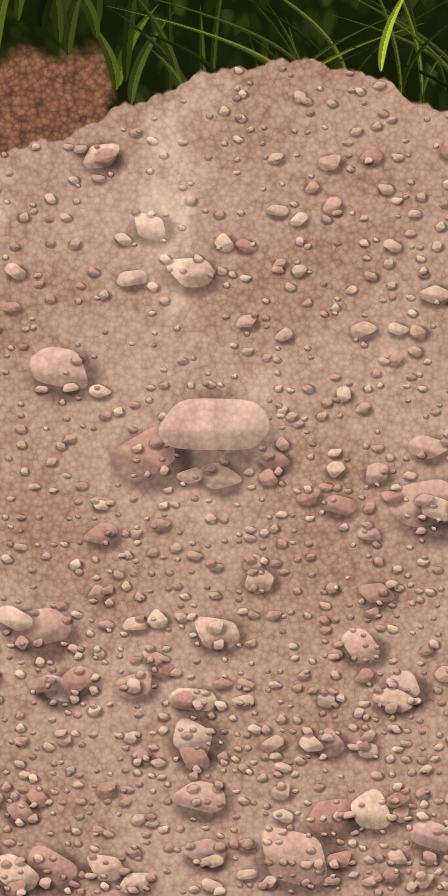
This texture is drawn by a WebGL 1 fragment shader. Its source:

```glsl
precision highp float;
// A sunlit mound of pink, stony soil below a dark strip of grass.
// Layered sines give relief and sun patches, cellular noise gives grit,
// and jittered grids scatter rounded polygon stones of several sizes.
uniform vec2 u_resolution;

const vec3 SOIL_DARK = vec3(0.53, 0.37, 0.30);
const vec3 SOIL_MID = vec3(0.73, 0.58, 0.51);
const vec3 SOIL_LIGHT = vec3(0.88, 0.74, 0.66);
const vec3 SUN = vec3(0.97, 0.84, 0.72);
const vec3 BACK_SOIL = vec3(0.50, 0.34, 0.25);
const vec3 STONE_ROSE = vec3(0.70, 0.52, 0.47);
const vec3 STONE_PALE = vec3(0.86, 0.73, 0.64);
const vec3 GRASS_DARK = vec3(0.09, 0.11, 0.03);
const vec3 GRASS_MID = vec3(0.23, 0.26, 0.10);
const vec3 GRASS_BRIGHT = vec3(0.47, 0.52, 0.15);
const vec2 LIGHT_DIR = vec2(-0.35, 0.93);
const float GRIT_SCALE = 85.0;
const float RELIEF = 0.17;
const float GRIT_CONTRAST = 0.34;

vec3 hash3(vec2 p) {
  vec3 q = fract(p.xyx * vec3(0.1031, 0.1030, 0.0973));
  q += dot(q, q.yxz + 33.33);
  return fract((q.xxy + q.yzz) * q.zyx);
}

// Layered, turned and warped sines, about -1 to 1
float waves(vec2 p) {
  float sum = 0.0, amp = 0.6;
  for (int i = 0; i < 5; i++) {
    p = mat2(0.8, 0.6, -0.6, 0.8) * p * 1.75 + 0.7 * sin(p.yx * 1.3) + 2.1;
    sum += amp * sin(p.x) * sin(p.y + 0.8 * sin(p.x * 0.6));
    amp *= 0.62;
  }
  return sum;
}

// Cellular noise: x = distance to the nearest point, y = its random value
vec2 cells(vec2 p) {
  vec2 best = vec2(9.0, 0.0);
  for (int j = -1; j <= 1; j++)
    for (int i = -1; i <= 1; i++) {
      vec2 id = floor(p) + vec2(i, j);
      vec3 h = hash3(id + 51.0);
      float d = length(id + h.xy - p);
      if (d < best.x) best = vec2(d, h.z);
    }
  return best;
}

float crest(float x) {
  return 1.64 + 0.22 * smoothstep(-0.1, 0.62, x) - 0.1 * smoothstep(0.72, 1.0, x)
    + 0.008 * sin(x * 31.0) + 0.005 * sin(x * 73.0 + 1.0);
}

// One rounded polygon stone with a soft shadow; k holds its random traits
void drawStone(inout vec3 col, vec2 q, float r, vec3 k, float grit) {
  if (length(q) > 2.2 * r) return;
  float px = 1.0 / u_resolution.x;
  vec2 n = q * vec2(0.85, 1.15) / r;
  float sum = 0.0;
  for (int i = 0; i < 6; i++) {
    float a = k.y * 6.28 + float(i) * 1.047;
    float reach = 0.88 + 0.24 * sin(float(i) * 2.4 + k.z * 37.0);
    sum += exp(7.0 * dot(n, vec2(cos(a), sin(a))) / reach);
  }
  float d = (log(sum) / 7.0 - 1.0) * r;
  float shadow = smoothstep(1.4, 0.75, length(n + vec2(-0.15, 0.3)));
  col *= 1.0 - 0.38 * shadow;
  float ridge = dot(n, vec2(0.5 * sin(k.y * 40.0), 1.0)) + 0.3 * k.x;
  float lit = 0.86 + 0.15 * dot(n, LIGHT_DIR) + 0.17 * smoothstep(-0.2, 0.15, ridge);
  vec3 tint = mix(STONE_ROSE, STONE_PALE, k.z) + vec3(0.02, 0.0, -0.03) * (k.x - 0.5);
  tint *= lit + 0.13 * grit + 0.06 * waves(q * 30.0 + k.xy * 20.0);
  col = mix(col, tint, smoothstep(px, -px, d));
}

// Stones on a jittered grid, denser toward the foot of the mound
void scatter(inout vec3 col, vec2 p, float size, float density, float seed, float grit) {
  for (int j = -1; j <= 1; j++)
    for (int i = -1; i <= 1; i++) {
      vec2 id = floor(p / size) + vec2(i, j);
      vec3 h = hash3(id + seed);
      vec3 k = hash3(id + seed + 117.0);
      vec2 centre = (id + 0.2 + 0.6 * h.xy) * size;
      float share = density * mix(1.4, 0.6, smoothstep(0.3, 1.3, centre.y));
      if (h.z > share || centre.y > crest(centre.x)) continue;
      drawStone(col, p - centre, size * mix(0.16, 0.4, k.x * k.x), k, grit);
    }
}

// A curved blade, tapered at both ends
void drawBlade(inout vec3 col, vec2 p, vec2 root, vec2 span, float width, vec3 tint) {
  float t = (p.y - root.y) / span.y;
  if (t < 0.0 || t > 1.0) return;
  float slope = 2.0 * span.x * t / span.y;
  float side = (p.x - root.x - span.x * t * t) / sqrt(1.0 + slope * slope);
  float d = abs(side) - width * 2.0 * sqrt(t) * (1.0 - t);
  float px = 1.0 / u_resolution.x;
  col = mix(col, tint * (1.0 + 0.2 * sign(side)), smoothstep(px, -px, d));
}

void main() {
  vec2 p = gl_FragCoord.xy / u_resolution.x;
  p.y = gl_FragCoord.y / u_resolution.y * 2.0;
  vec2 fine = cells(p * GRIT_SCALE);
  vec2 coarse = cells(p * GRIT_SCALE * 0.42 + 7.0);
  float grit = (0.45 - fine.x) * 0.9 + (fine.y - 0.5) * 0.6 + (0.45 - coarse.x) * 0.5;

  // Undergrowth, with a bare bank at the left
  vec2 leaf = cells(p * vec2(30.0, 17.0) + waves(p * 5.0));
  vec3 col = mix(GRASS_DARK, GRASS_MID, leaf.y * leaf.y * smoothstep(0.7, 0.2, leaf.x));
  float bank = smoothstep(0.03, -0.02, max(p.x - 0.24, p.y - 1.88) + 0.02 * waves(p * 18.0));
  col = mix(col, BACK_SOIL * (1.0 + 0.45 * grit), bank);
  for (int i = 0; i < 64; i++) {
    vec3 h = hash3(vec2(float(i), 3.0));
    vec3 k = hash3(vec2(float(i), 29.0));
    float x = h.x * 1.3 - 0.15;
    vec2 root = vec2(x, mix(1.86, 1.72, smoothstep(0.2, 0.3, x)) + 0.1 * h.y);
    vec2 span = vec2((k.x - 0.5) * mix(0.25, 0.9, smoothstep(0.3, 0.7, x)), 0.12 + 0.2 * h.z);
    vec3 tint = mix(mix(GRASS_DARK, GRASS_MID, k.y * 1.3), GRASS_BRIGHT, pow(k.z, 4.0));
    drawBlade(col, p, root, span, mix(0.017, 0.006, smoothstep(0.2, 0.6, x)), tint);
  }
  drawBlade(col, p, vec2(0.85, 1.84), vec2(0.08, 0.21), 0.012, GRASS_BRIGHT * 1.25);

  // Soil of the mound with relief, grit and sun patches
  float v = 0.48 + RELIEF * waves(p * vec2(4.0, 5.0)) + GRIT_CONTRAST * grit;
  vec3 soil = mix(SOIL_DARK, SOIL_MID, clamp(v * 2.0, 0.0, 1.0));
  soil = mix(soil, SOIL_LIGHT, clamp(v * 2.0 - 1.0, 0.0, 1.0));
  float edge = p.y - crest(p.x) + 0.012 * (coarse.x - 0.5);
  col = mix(col, soil, smoothstep(0.004, -0.004, edge));

  // Stones from slabs down to pebbles, then the main rock
  scatter(col, p, 0.26, 0.38, 11.0, grit);
  scatter(col, p, 0.13, 0.42, 37.0, grit);
  scatter(col, p, 0.065, 0.45, 71.0, grit);
  scatter(col, p, 0.032, 0.5, 203.0, grit);
  drawStone(col, p - vec2(0.47, 1.05), 0.098, vec3(0.5, 0.08, 0.55), grit);

  float sun = smoothstep(0.1, 0.75, waves(p * vec2(4.5, 2.2) + 4.0));
  sun *= smoothstep(0.75, 1.2, p.y) * smoothstep(0.0, -0.06, edge);
  col = mix(col, SUN * (0.45 + 0.75 * col.r), 0.55 * sun);
  gl_FragColor = vec4(clamp(col, 0.0, 1.0), 1.0);
}
```
